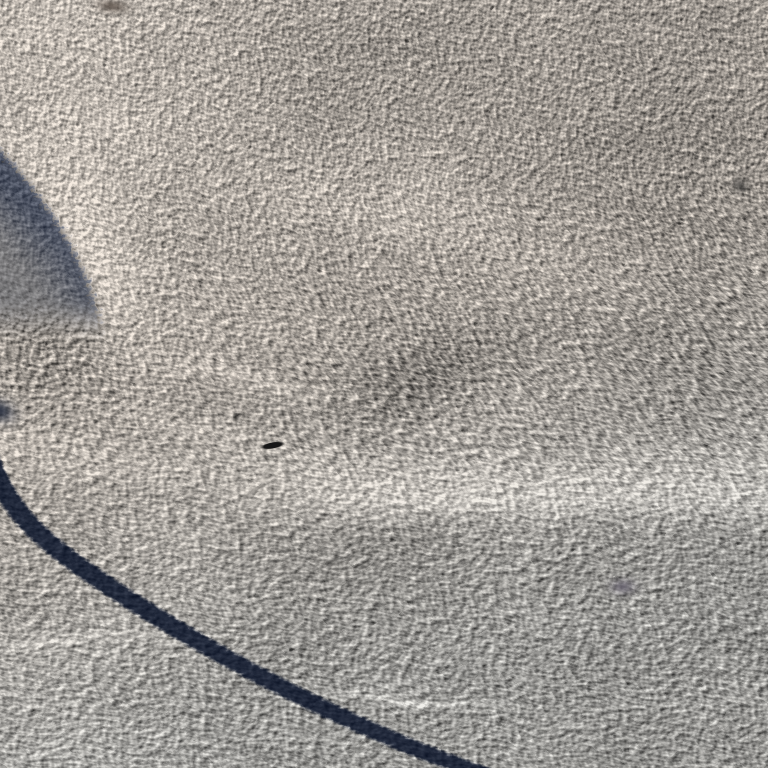
This texture is drawn by a WebGL 2 fragment shader. Its source:

```glsl
#version 300 es
precision highp float;
// Sunlit rough asphalt crossed by a curved cable shadow and a larger shadow at left.
// Cellular grain is lit as relief over broad soft tones; layered sines add mottling,
// and the shadows are curves with softened edges.
uniform vec2 u_resolution;
out vec4 outColor;

const vec3 STONE_WARM = vec3(1.015, 0.975, 0.93);
const vec3 STONE_COOL = vec3(0.99, 0.985, 0.965);
const vec3 SHADOW_BLUE = vec3(0.13, 0.16, 0.23);
const vec3 SHADOW_PALE = vec3(0.46, 0.46, 0.47);
const float BASE_TONE = 0.645;
const float COARSE_CELLS = 125.0;
const float FINE_CELLS = 225.0;
const float COARSE_RELIEF = 0.27;
const float FINE_RELIEF = 0.23;
const vec2 LIGHT_STEP = vec2(0.28, -0.36);
const float CABLE_HALF_WIDTH = 0.0125;

vec2 hash2(vec2 p) {
    vec3 q = fract(p.xyx * vec3(0.1031, 0.1030, 0.0973));
    q += dot(q, q.yzx + 33.33);
    return fract((q.xx + q.yz) * q.zy);
}

// Distance to the nearest grain centre, and that grain's random value
vec2 cellular(vec2 p) {
    vec2 base = floor(p), best = vec2(9.0, 0.0);
    for (int j = -1; j <= 1; j++)
        for (int i = -1; i <= 1; i++) {
            vec2 cell = base + vec2(i, j);
            vec2 rnd = hash2(cell);
            float d = length(cell + rnd - p);
            if (d < best.x) best = vec2(d, fract(rnd.x * 7.3 + rnd.y * 3.7));
        }
    return best;
}

float relief(vec2 p) {
    return cellular(p + LIGHT_STEP).x - cellular(p - LIGHT_STEP).x;
}

// Layered, rotated and bent sines, roughly -1 to 1
float mottle(vec2 p) {
    float sum = 0.0, amp = 0.5;
    for (int i = 0; i < 5; i++) {
        sum += amp * sin(p.x + 1.4 * sin(p.y + float(i)));
        p = mat2(0.8, 0.6, -0.6, 0.8) * p * 1.75 + 2.3;
        amp *= 0.68;
    }
    return sum;
}

// Soft tilted ellipse
float blob(vec2 p, vec2 centre, vec2 radius, float angle) {
    vec2 d = p - centre;
    float c = cos(angle), s = sin(angle);
    d = vec2(c * d.x + s * d.y, c * d.y - s * d.x) / radius;
    return exp(-dot(d, d));
}

// Broad light and dark areas of the ground
float groundTone(vec2 p) {
    float tone = BASE_TONE + 0.025 * mottle(p * vec2(12.0, 19.0));
    tone += 0.09 * blob(p, vec2(0.03, 0.9), vec2(0.24, 0.3), 0.0);
    tone += 0.10 * blob(p, vec2(0.13, 0.65), vec2(0.045, 0.12), 0.4);
    tone += 0.05 * blob(p, vec2(0.52, 0.73), vec2(0.28, 0.06), -0.25);
    tone -= 0.07 * blob(p, vec2(0.9, 0.82), vec2(0.3, 0.2), -0.3);
    tone -= 0.03 * blob(p, vec2(0.45, 0.92), vec2(0.25, 0.1), 0.0);
    tone -= 0.10 * blob(p, vec2(0.55, 0.505), vec2(0.12, 0.045), 0.45);
    tone -= 0.06 * blob(p, vec2(0.88, 0.53), vec2(0.16, 0.08), -0.3);
    tone -= 0.05 * smoothstep(0.34, 0.29, p.y) * smoothstep(0.1, 0.5, p.x);
    // Pale worn band, crisper along its lower side
    float fromBand = p.y - (0.35 + 0.07 * exp(-p.x / 0.2) + 0.006 * mottle(p * 9.0));
    float width = fromBand < 0.0 ? 0.023 : 0.052;
    tone += mix(0.05, 0.12, smoothstep(0.1, 0.5, p.x)) * exp(-fromBand * fromBand / (width * width));
    // Thin pale scuffs
    vec2 w = p + vec2(0.0, 0.004 * sin(p.x * 37.0));
    tone += 0.12 * blob(w, vec2(0.32, 0.508), vec2(0.11, 0.011), -0.18);
    tone += 0.09 * blob(w, vec2(0.24, 0.445), vec2(0.13, 0.007), -0.2);
    tone += 0.20 * blob(w, vec2(0.55, 0.086), vec2(0.12, 0.0045), -0.06);
    tone += 0.13 * blob(w, vec2(0.09, 0.168), vec2(0.12, 0.005), 0.08);
    return tone;
}

void main() {
    vec2 p = gl_FragCoord.xy / u_resolution;
    float px = 1.0 / min(u_resolution.x, u_resolution.y);

    // Grain, stretched sideways toward the bottom
    vec2 g = p * vec2(mix(0.72, 1.0, smoothstep(0.3, 0.8, p.y)), 1.12);
    g += 0.002 * vec2(sin(p.y * 61.0), sin(p.x * 47.0));
    vec2 grain = cellular(g * COARSE_CELLS);
    float rough = blob(p, vec2(0.07, 0.53), vec2(0.12, 0.07), -0.3)
                + 0.6 * blob(p, vec2(0.55, 0.505), vec2(0.13, 0.06), 0.45);
    float bump = COARSE_RELIEF * relief(g * COARSE_CELLS) * (1.0 + 0.4 * rough)
               + FINE_RELIEF * relief(g * FINE_CELLS + 17.0) + 0.11 * (grain.y - 0.5);
    float pits = smoothstep(0.93 - 0.16 * rough, 1.0, grain.y) * smoothstep(0.55, 0.15, grain.x);
    float tone = groundTone(p) + bump - 0.22 * pits - 0.07 * rough;
    vec3 col = clamp(tone, 0.2, 0.95) * mix(STONE_COOL, STONE_WARM, smoothstep(0.1, 0.7, p.y - 0.3 * p.x + 0.2));

    // Large shadow: curved right edge, fading out at its foot
    float rise = p.y - 0.59;
    float edge = 0.127 - 0.25 * rise - 1.6 * rise * rise + 0.03 * bump;
    float shade = smoothstep(0.006, -0.006, p.x - edge) * smoothstep(-0.035, 0.025, rise + 0.03 * bump);
    vec3 shadeCol = mix(SHADOW_PALE, vec3(0.26, 0.29, 0.36), smoothstep(-0.1, 0.01, p.x - edge + 0.35 * rise - 0.03));
    col = mix(col, shadeCol + 0.4 * bump, 0.92 * shade);

    // Cable shadow along a falling curve
    float hook = 0.04 * exp(-p.x / 0.03);
    float curve = 0.335 - 0.74 * p.x + 0.31 * p.x * p.x + hook;
    float slope = -0.74 + 0.62 * p.x - hook / 0.03;
    float dist = abs(p.y - curve) / sqrt(1.0 + slope * slope) + 0.006 * bump;
    float halfWidth = CABLE_HALF_WIDTH - 0.004 * p.x;
    float cable = smoothstep(halfWidth + 0.0015 + px, halfWidth - 0.002 - px, dist);
    col = mix(col, SHADOW_BLUE + 0.22 * bump, cable);

    // Loose debris and stains
    col = mix(col, SHADOW_BLUE, 0.85 * blob(p, vec2(0.0, 0.465), vec2(0.018, 0.013), -0.4));
    float twig = blob(p, vec2(0.355, 0.42), vec2(0.015, 0.0042), 0.18);
    col = mix(col, vec3(0.09), smoothstep(0.25, 0.6, twig));
    col = mix(col, vec3(0.35, 0.31, 0.28), 0.8 * blob(p, vec2(0.146, 0.992), vec2(0.018, 0.008), -0.1));
    col = mix(col, vec3(0.16), 0.7 * blob(p, vec2(0.964, 0.758), vec2(0.009, 0.007), -0.6));
    col = mix(col, vec3(0.36, 0.34, 0.40), 0.7 * blob(p, vec2(0.811, 0.236), vec2(0.015, 0.009), 0.0));
    outColor = vec4(clamp(col, 0.0, 1.0), 1.0);
}
```
